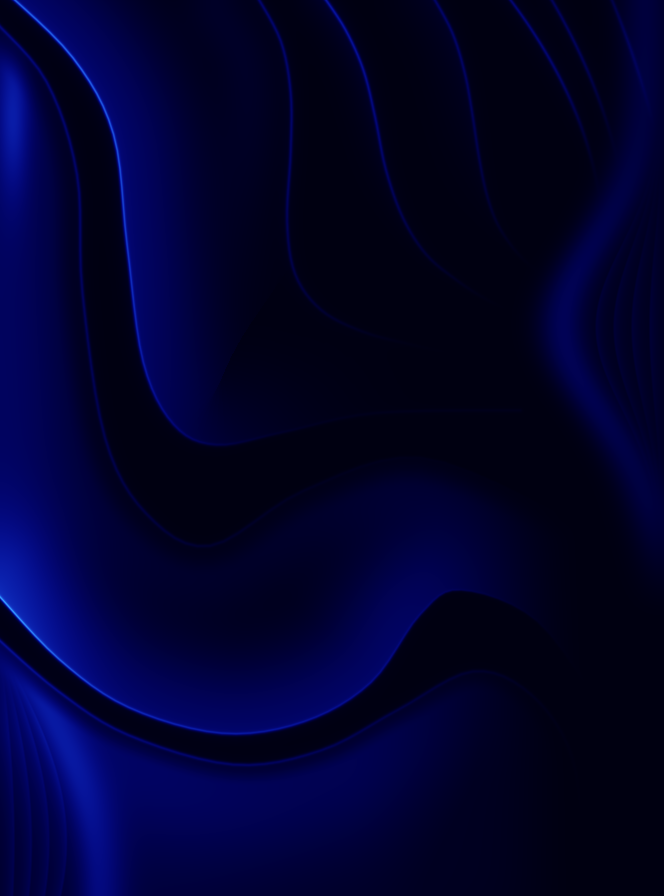
Give the GLSL for this background, as a Shadertoy shader.

```glsl
// Dark blue flowing silk folds with thin glowing rims and soft ribbons.

// Signed distance to a smooth curve (positive on its left), and position 0..1 along it.
vec2 trace(vec2 p, vec2 k[10]) {
    float best = 1e9, side = 1.0, along = 0.0;
    vec2 a = k[0];
    for (int i = 0; i < 9; i++) {
        vec2 k0 = k[max(i - 1, 0)], k1 = k[i], k2 = k[i + 1], k3 = k[min(i + 2, 9)];
        for (int j = 1; j <= 6; j++) {
            float t = float(j) / 6.0;
            vec2 b = k1 + 0.5 * t * (k2 - k0 + t * (2.0 * k0 - 5.0 * k1 + 4.0 * k2 - k3
                   + t * (3.0 * (k1 - k2) + k3 - k0)));
            vec2 ab = b - a, ap = p - a;
            float h = clamp(dot(ap, ab) / dot(ab, ab), 0.0, 1.0);
            vec2 r = ap - ab * h;
            float d = dot(r, r);
            if (d < best) {
                best = d;
                side = ab.x * ap.y - ab.y * ap.x;
                along = (float(i) + (float(j) - 1.0 + h) / 6.0) / 9.0;
            }
            a = b;
        }
    }
    return vec2(side < 0.0 ? -sqrt(best) : sqrt(best), along);
}

float bell(float x, float width) { return exp(-x * x / (width * width)); }

// Thin bright line with a faint halo.
float rim(float d) { return bell(d, 0.2) + 0.22 * exp(-abs(d) / 0.7); }

float above(float d) { return smoothstep(-0.15, 0.15, d); }

// Fold crease: sharp on one side, fading on the other.
float crease(float d, float width) { return above(d) * exp(-max(d, 0.0) / width); }

void mainImage(out vec4 fragColor, in vec2 fragCoord) {
    vec2 p = fragCoord / iResolution.xy * vec2(74.0, 100.0);

    // Rims of the two dark bands
    vec2 upperTop = trace(p, vec2[10](vec2(0.5, 101), vec2(8.1, 93.5), vec2(12.6, 85),
        vec2(14.1, 72.7), vec2(15.9, 59.6), vec2(19.3, 52.6), vec2(24.1, 50.3),
        vec2(31.5, 51.7), vec2(42, 53.9), vec2(58, 54.2)));
    vec2 upperLow = trace(p, vec2[10](vec2(-0.5, 97.6), vec2(5.2, 90.9), vec2(8.6, 80.5),
        vec2(9.2, 67.4), vec2(11.7, 51.2), vec2(16.3, 42.7), vec2(23.4, 39.1),
        vec2(33.9, 45.3), vec2(46.9, 49), vec2(62.5, 42.7)));
    vec2 lowerTop = trace(p, vec2[10](vec2(-0.5, 33.8), vec2(6.5, 26.4), vec2(14.3, 21),
        vec2(24.7, 18.1), vec2(33.9, 19.4), vec2(41.4, 23.8), vec2(46.9, 31.4),
        vec2(51.4, 34.1), vec2(59.9, 30.6), vec2(67.4, 20.3)));
    vec2 lowerLow = trace(p, vec2[10](vec2(-0.5, 29), vec2(6.5, 22.9), vec2(14.3, 18),
        vec2(26, 14.7), vec2(35.8, 16.3), vec2(44.3, 20.8), vec2(52.7, 25.1),
        vec2(59.2, 22.5), vec2(63.8, 15.4), vec2(65, 4.3)));

    // Filaments falling from the top
    vec2 strandA = trace(p, vec2[10](vec2(28.6, 100.5), vec2(31.3, 95.4), vec2(32.4, 89.6),
        vec2(32.4, 83.1), vec2(32, 75.3), vec2(32.9, 69.4), vec2(35.8, 65.4),
        vec2(40.4, 63), vec2(45.6, 61.6), vec2(52, 60.2)));
    vec2 strandB = trace(p, vec2[10](vec2(36, 100.5), vec2(38.5, 96.7), vec2(40.5, 92.2),
        vec2(41.8, 87), vec2(43, 81.1), vec2(44.9, 75.7), vec2(47.5, 71.6),
        vec2(50.8, 68.8), vec2(54, 66.7), vec2(57.3, 65.1)));
    vec2 strandC = trace(p, vec2[10](vec2(48.2, 100.5), vec2(50.4, 96.4), vec2(51.8, 91.9),
        vec2(52.6, 87.6), vec2(53.4, 82.4), vec2(54.2, 78.5), vec2(55.3, 75.3),
        vec2(56.9, 72.7), vec2(58.6, 70.8), vec2(60.5, 69.3)));

    float level = 0.065;

    // Upper sheet, glowing along its lower rim
    float sheet = 0.33 * bell(upperTop.x, 8.5) * (1.0 - smoothstep(0.3, 0.95, upperTop.y));
    sheet += 0.08 * bell(strandA.x + 4.5, 3.5) * smoothstep(62.0, 95.0, p.y);
    level += sheet * above(upperTop.x) * above(-strandA.x);

    // Middle sheet between the bands
    float fadeRight = 1.0 - smoothstep(42.0, 66.0, p.x);
    float middle = 0.3 * bell(p.x, 9.0) + 0.3 * bell(p.x - 1.5, 1.8) * bell(p.y - 87.0, 9.0);
    middle += 0.32 * bell(lowerTop.x, 9.0) * fadeRight;
    middle += 0.09 * bell(upperLow.x + 3.0, 5.0) * smoothstep(0.3, 0.6, upperLow.y) * fadeRight;
    middle *= 0.35 + 0.65 * smoothstep(0.0, 3.5, -upperLow.x);
    level += middle * above(-upperLow.x) * above(lowerTop.x);

    // Lower sheet with the left ribbon and its nested folds
    float drop = (28.0 - p.y) / 28.0;
    float ribbon = p.x - 11.0 + 10.5 * (1.0 - drop) * (1.0 - drop);
    float base = (0.08 + 0.17 * bell(lowerLow.x + 3.0, 9.0)) * (1.0 - smoothstep(38.0, 65.0, p.x));
    base += 0.07 * bell(p.x - 14.0, 14.0) + 0.27 * bell(ribbon, ribbon < 0.0 ? 2.2 : 3.0);
    for (int i = 0; i < 4; i++) {
        float fold = (1.6 + 1.95 * float(i)) * sin(2.0 * clamp(drop, 0.0, 1.0));
        base += 0.13 * crease(fold - p.x, 0.8) * smoothstep(0.05, 0.4, drop);
    }
    level += base * above(-lowerLow.x) * (0.4 + 0.6 * smoothstep(0.0, 2.5, -lowerLow.x));

    // Right ribbon and its nested folds
    float y = p.y - 63.5;
    float swell = bell(y, 14.0);
    float edge = p.x - 73.0 + 10.2 * swell + 0.03 * y;
    level += (0.17 + 0.1 * swell) * bell(edge, edge < 0.0 ? 2.8 : 2.2) * smoothstep(30.0, 45.0, p.y);
    level += 0.05 * smoothstep(0.0, 3.0, edge);
    for (int i = 0; i < 4; i++) {
        float fold = p.x - 73.8 + (7.4 - 2.0 * float(i)) * bell(y, 13.0);
        level += 0.1 * crease(fold, 0.8) * bell(y, 12.0);
    }

    // Rim lights
    level += rim(upperTop.x) * mix(0.5, 0.03, smoothstep(0.1, 0.85, upperTop.y));
    level += rim(upperLow.x) * mix(0.26, 0.0, smoothstep(0.1, 1.0, upperLow.y));
    level += rim(lowerTop.x) * mix(0.38, 0.0, smoothstep(0.0, 1.0, lowerTop.y));
    level += rim(lowerLow.x) * mix(0.28, 0.0, smoothstep(0.0, 1.0, lowerLow.y));
    level += rim(strandA.x) * 0.27 * (1.0 - smoothstep(0.2, 1.0, strandA.y));
    level += rim(strandB.x) * 0.42 * (1.0 - smoothstep(0.0, 1.0, strandB.y));
    level += rim(strandC.x) * 0.24 * (1.0 - smoothstep(0.1, 1.0, strandC.y));
    level += 0.05 * above(-strandB.x) * bell(strandB.x, 3.0) * smoothstep(70.0, 100.0, p.y);
    level += 0.05 * above(-strandC.x) * bell(strandC.x, 4.0) * smoothstep(70.0, 100.0, p.y);
    float v = 100.0 - p.y;
    for (int i = 0; i < 3; i++) {
        float n = float(i);
        float x = 56.9 + 4.6 * n + 1.05 * n * (n - 1.0) + (0.75 - 0.17 * n) * v - (0.0137 - 0.004 * n) * v * v;
        level += rim(0.85 * (p.x - x)) * (0.3 - 0.08 * n) * (1.0 - smoothstep(4.0, 23.0 - 4.0 * n, v));
    }

    // Deep blue ramp with cooler highlights
    float heat = pow(level, 4.0);
    fragColor = vec4(0.2 * heat, 0.6 * heat, level, 1.0);
}
```
